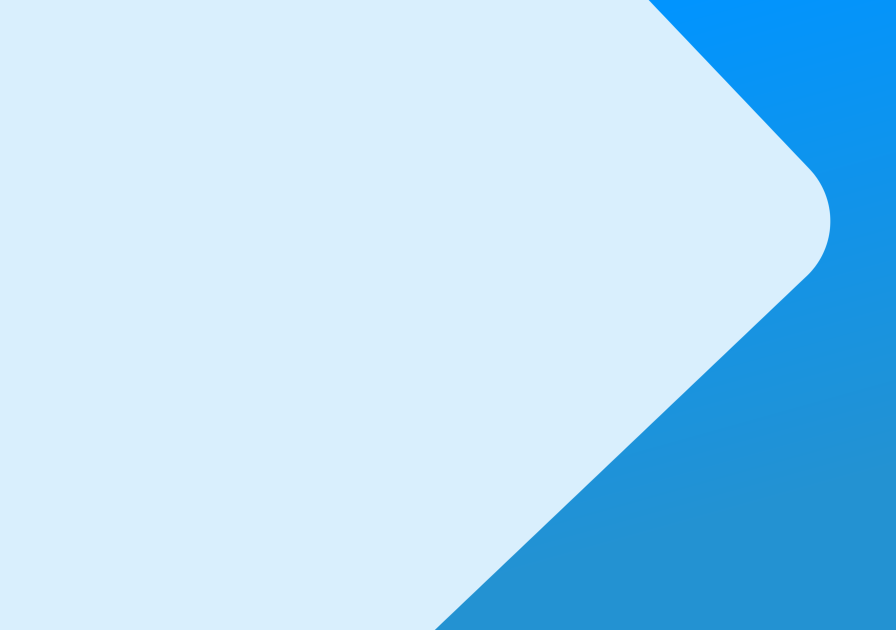
A Shadertoy shader for this background:

```glsl
// A pale rounded diamond corner pointing right over a blue diagonal gradient.

// Signed distance to a rounded right-angled corner whose sides face normalA and normalB.
float roundedCorner(vec2 p, vec2 center, float radius) {
    vec2 normalA = normalize(vec2(0.724, 0.689));
    vec2 normalB = vec2(normalA.y, -normalA.x);
    vec2 q = vec2(dot(p - center, normalA), dot(p - center, normalB));
    return length(max(q, 0.0)) + min(max(q.x, q.y), 0.0) - radius;
}

void mainImage(out vec4 fragColor, in vec2 fragCoord) {
    // Canvas heights, origin at the lower left
    vec2 p = fragCoord / iResolution.y;
    float pixel = 1.0 / iResolution.y;

    // Blue gradient, deepening downward and slightly to the right
    float depth = 1.0 - p.y + 0.28 * p.x;
    vec3 brightBlue = vec3(0.005, 0.582, 0.996);
    vec3 deepBlue = vec3(0.137, 0.573, 0.824);
    vec3 color = mix(brightBlue, deepBlue, clamp((depth - 0.31) / 0.83, 0.0, 1.0));

    // Pale panel with a smoothed edge
    vec3 paleBlue = vec3(0.852, 0.938, 0.992);
    float edge = roundedCorner(p, vec2(1.198, 0.649), 0.120);
    color = mix(color, paleBlue, smoothstep(0.7 * pixel, -0.7 * pixel, edge));

    fragColor = vec4(color, 1.0);
}
```
